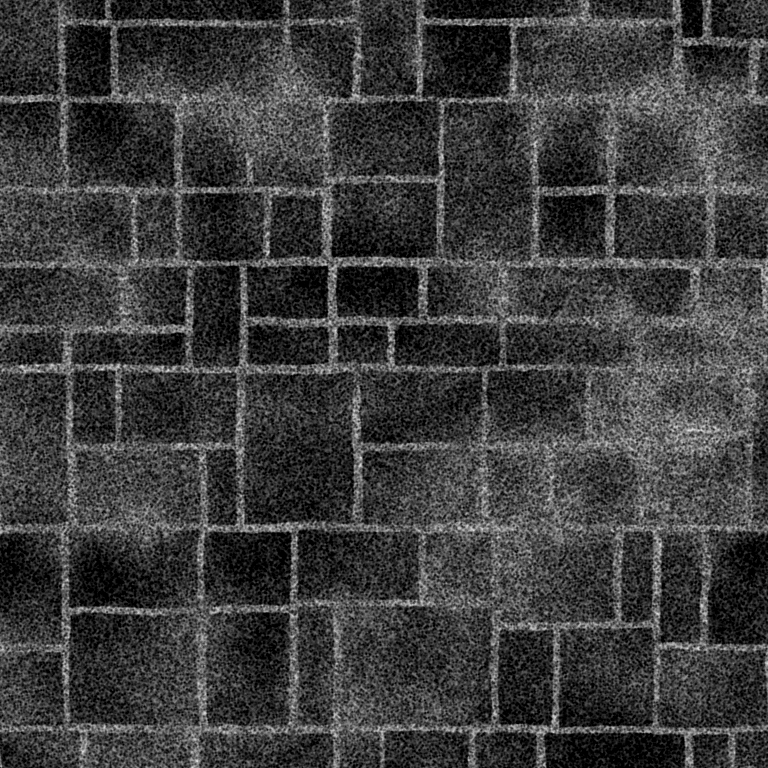
This texture map is drawn by a Shadertoy shader. Its source:

```glsl
// Dark ashlar wall: bands hold blocks, each block is cut into tall or stacked
// stones, and a rounded-box distance gives the pale joints between them.
// Layered noise clouds the stone, cellular noise adds the gritty surface.

#define BANDS 5.0         // double-height bands over the canvas
#define BLOCKS 4.0        // blocks along a band
#define TALL_SHARE 0.38   // share of blocks holding a full-height stone
#define JOINT 0.0048      // mean half width of the mortar
#define WOBBLE 0.0045     // waviness of the edges
#define STONE_TONE 0.165
#define MORTAR_TONE 0.46
#define CLOUD 0.55        // strength of the soft stains
#define WEAR 0.20         // pale staining beside the joints
#define GRIT 0.40         // strength of the fine grain

float hash(vec2 p) {
    vec3 q = fract(p.xyx * 0.1031);
    q += dot(q, q.yzx + 33.33);
    return fract((q.x + q.y) * q.z);
}

float noise(vec2 p) {
    vec2 i = floor(p), f = fract(p);
    f = f * f * (3.0 - 2.0 * f);
    return mix(mix(hash(i), hash(i + vec2(1, 0)), f.x),
               mix(hash(i + vec2(0, 1)), hash(i + vec2(1, 1)), f.x), f.y);
}

float fbm(vec2 p) {
    float sum = 0.0, weight = 0.5;
    for (int i = 0; i < 5; i++) {
        sum += weight * noise(p);
        p = mat2(1.6, 1.2, -1.2, 1.6) * p + 7.3;
        weight *= 0.55;
    }
    return sum / 1.055;
}

// Distance to the nearest scattered point
float cellular(vec2 p) {
    vec2 cell = floor(p);
    float nearest = 4.0;
    for (int y = -1; y <= 1; y++)
    for (int x = -1; x <= 1; x++) {
        vec2 c = cell + vec2(x, y);
        vec2 d = c + vec2(hash(c), hash(c + 57.0)) - p;
        nearest = min(nearest, dot(d, d));
    }
    return sqrt(nearest);
}

float border(float i, float seed) {
    return i + 0.4 * (hash(vec2(i + 20.0, seed)) - 0.5);
}

// Jittered interval around x: start, end, index
vec3 span(float x, float seed) {
    float i = floor(x);
    if (x < border(i, seed)) i -= 1.0;
    else if (x >= border(i + 1.0, seed)) i += 1.0;
    return vec3(border(i, seed), border(i + 1.0, seed), i);
}

// Signed distance to the stone around p, and a random value for that stone
vec2 stone(vec2 p) {
    const float lift = 0.55;
    vec3 band = span(p.y * BANDS + lift, 3.0);
    float shift = hash(vec2(band.z + 5.0, 9.0));
    vec3 block = span(p.x * BLOCKS + shift, band.z * 17.0 + 40.0);
    vec2 lo = vec2(block.x - shift, band.x - lift) / vec2(BLOCKS, BANDS);
    vec2 hi = vec2(block.y - shift, band.y - lift) / vec2(BLOCKS, BANDS);
    vec2 id = vec2(block.z, band.z) * 3.0 + 31.0;

    // Choose the cuts; stacked rows get separate upright joints
    float kind = hash(id);
    float offset = 0.3 * (hash(id + 0.4) - 0.5) * step(0.6, hash(id + 0.7));
    float level = 0.5 + 0.16 * (shift - 0.5) + offset;
    float cutY = mix(lo.y, hi.y, level);
    bool hasTall = kind < TALL_SHARE;
    float row = step(cutY, p.y);
    float place = hasTall ? mix(0.35, 0.65, hash(id + 1.3))
                          : mix(0.2, 0.8, hash(id + 1.7 + row));
    float cutX = mix(lo.x, hi.x, place);
    bool left = p.x < cutX;
    if (left) hi.x = cutX; else lo.x = cutX;
    bool isTall = hasTall && (kind < 0.5 * TALL_SHARE) == left;
    if (!isTall) {
        if (row < 0.5) hi.y = cutY; else lo.y = cutY;
    }

    float rnd = hash((lo + hi) * 91.0 + 13.0);
    float inset = JOINT * mix(0.6, 1.4, fract(rnd * 7.0));
    const float corner = 0.004;
    vec2 q = abs(p - 0.5 * (lo + hi)) - 0.5 * (hi - lo) + inset + corner;
    float d = length(max(q, 0.0)) + min(max(q.x, q.y), 0.0) - corner;
    return vec2(d, rnd);
}

void mainImage(out vec4 fragColor, in vec2 fragCoord) {
    float pixel = 1.0 / min(iResolution.x, iResolution.y);
    vec2 p = fragCoord * pixel;

    // Uneven, chipped outlines
    vec2 bend = vec2(noise(p * 15.0), noise(p * 15.0 + 40.0)) - 0.5;
    vec2 chip = vec2(noise(p * 85.0), noise(p * 85.0 + 23.0)) - 0.5;
    vec2 s = stone(p + WOBBLE * (bend + 0.5 * chip));

    // Stained stone, with pale wear spreading from the joints
    float cloud = fbm(p * 8.0 + 3.0) - 0.5;
    float patches = smoothstep(0.42, 0.72, fbm(p * 6.0 + 60.0));
    float face = STONE_TONE + CLOUD * cloud + 0.09 * (s.y - 0.5);
    face += WEAR * patches * (0.25 + exp(min(s.x, 0.0) * 45.0));
    float mortar = MORTAR_TONE + 0.3 * (fbm(p * 28.0 + 11.0) - 0.5);
    float edge = max(0.0016, 0.75 * pixel);
    float tone = mix(max(face, 0.04), mortar, smoothstep(-edge, edge, s.x));

    // Fine grit on a turned grid
    vec2 g = mat2(0.8, 0.6, -0.6, 0.8) * p;
    float grit = 0.9 * (cellular(g * 230.0) - 0.5) + noise(g * 390.0) - 0.5;
    tone += GRIT * grit * (0.65 + tone);

    fragColor = vec4(vec3(clamp(tone, 0.0, 1.0)), 1.0);
}
```
